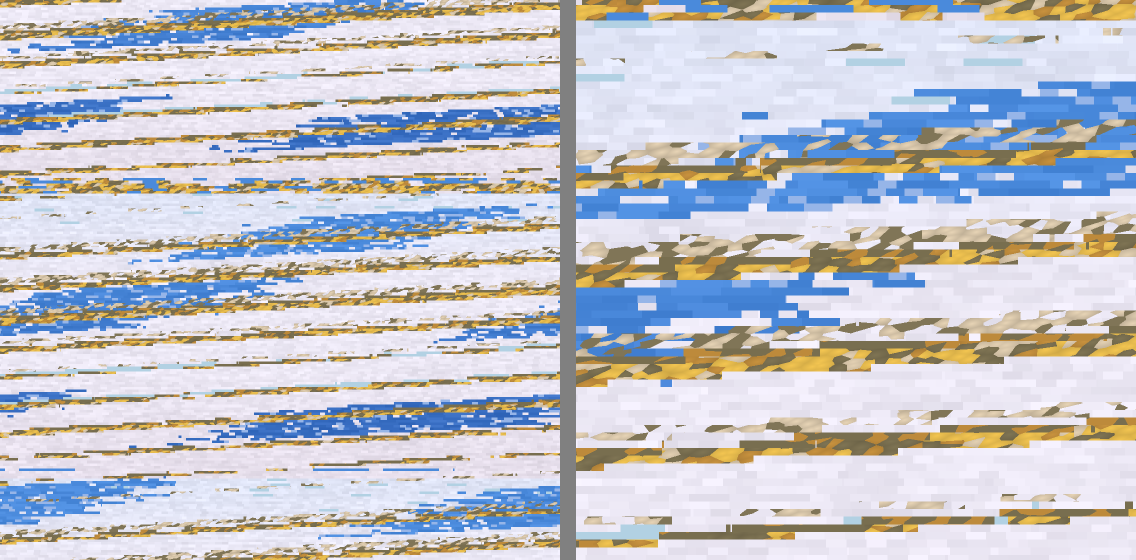
Left, the full canvas; right, a detail of the centre.
Write a WebGL 2 fragment shader that draws this pattern.

```glsl
#version 300 es
precision highp float;

uniform vec2 u_resolution;
out vec4 outColor;

const float ROW = 1.0 / 220.0;   // height of one horizontal stroke
const float PERIOD = 0.508;      // vertical repeat of the layers
const float SLOPE = 0.055;       // rise of the veins to the right
const float SEAM = 0.345;        // lower edge of the gold seam

const vec3 DEEP_BLUE = vec3(0.22, 0.43, 0.76);
const vec3 BRIGHT_BLUE = vec3(0.29, 0.54, 0.86);
const vec3 PALE_BLUE = vec3(0.59, 0.71, 0.91);
const vec3 TEAL = vec3(0.70, 0.82, 0.89);
const vec3 GOLD = vec3(0.90, 0.73, 0.30);
const vec3 AMBER = vec3(0.74, 0.54, 0.23);
const vec3 OLIVE = vec3(0.47, 0.43, 0.31);
const vec3 CREAM = vec3(0.84, 0.77, 0.66);

// Thickness of each vein and of the grains above it, in rows
const float VEIN[10] = float[](0.0, 1.3, 1.6, 2.3, 1.6, 0.5, 1.2, 1.6, 1.1, 0.5);
const float HUSK[10] = float[](0.6, 2.2, 2.6, 2.4, 1.3, 0.6, 0.0, 0.0, 0.0, 0.0);

// Blue patches: centre x, centre y, half length, half height
const vec4 PATCHES[6] = vec4[](
  vec4(0.42, 0.042, 0.36, 0.030), vec4(0.85, 0.222, 0.48, 0.027),
  vec4(0.61, 0.417, 0.30, 0.033), vec4(0.17, 0.552, 0.32, 0.038),
  vec4(0.73, 0.745, 0.44, 0.026), vec4(0.97, 0.905, 0.33, 0.035));

float hash(vec2 p) {
  vec3 q = fract(p.xyx * 0.1031);
  q += dot(q, q.yzx + 33.33);
  return fract((q.x + q.y) * q.z);
}

// Random value of a horizontal dash, shifted differently in each row
float dash(vec2 p, float width, float seed) {
  float row = floor(p.y / ROW) + seed * 317.0;
  return hash(vec2(floor(p.x / width + 9.0 * hash(vec2(row, seed))) + 40.0, row));
}

// Cellular noise: x is the random value of the nearest grain, y its distance
vec2 cellular(vec2 p) {
  vec2 nearest = vec2(0.0, 9.0);
  for (int i = 0; i < 9; i++) {
    vec2 cell = floor(p) + vec2(i % 3, i / 3) - 1.0;
    vec2 point = cell + vec2(hash(cell + 11.0), hash(cell + 57.0));
    float d = distance(p, point);
    if (d < nearest.y) nearest = vec2(hash(cell + 91.0), d);
  }
  return nearest;
}

vec3 ground(vec2 p, float phase) {
  vec3 tint = mix(vec3(0.875, 0.895, 0.965), vec3(0.925, 0.91, 0.96), smoothstep(0.0, 0.35, phase));
  tint = mix(tint, vec3(0.905, 0.875, 0.925), smoothstep(0.5, 1.0, phase));
  tint += 0.07 * (dash(p, 0.012, 1.0) - 0.5) + 0.04 * (dash(p, 0.09, 2.0) - 0.5);
  float drift = step(0.95, dash(p, 0.035, 3.0)) * step(phase, 0.12);
  return mix(tint, TEAL, drift);
}

vec3 gilding(vec2 grain) {
  vec3 color = grain.x < 0.30 ? OLIVE : grain.x < 0.70 ? GOLD : grain.x < 0.86 ? AMBER : CREAM;
  return color * (1.06 - 0.16 * grain.y);
}

vec3 addPatches(vec3 color, vec2 p, float phase) {
  float fleck = dash(p, 0.011, 4.0);
  vec3 blue = mix(BRIGHT_BLUE, DEEP_BLUE, smoothstep(0.2, 0.8, phase));
  blue += 0.09 * (dash(p, 0.03, 5.0) - 0.5);
  if (fleck > 0.82) blue = PALE_BLUE;
  for (int i = 0; i < 6; i++) {
    vec4 patchShape = PATCHES[i];
    float dx = p.x - patchShape.x;
    dx -= round(dx);
    float dy = p.y - patchShape.y + SLOPE * dx;
    float density = smoothstep(0.0, 0.62, 1.0 - abs(dx + 4.0 * dy) / patchShape.z);
    bool inside = abs(dy) < patchShape.w && dash(p, 0.06, 6.0 + float(i)) < density;
    if (inside && fleck < 0.94) color = blue;
  }
  return color;
}

vec3 addVeins(vec3 color, vec2 p, vec2 grain) {
  float s = p.y + SLOPE * p.x + 0.2 * ROW * (dash(p, 0.02, 13.0) - 0.5);
  for (int k = 0; k < 10; k++) {
    float place = float(k) / 10.0 + 0.04 * sin(0.314 * float(k));
    float turn = (s - 0.401) / PERIOD - place;
    float d = (turn - round(turn)) * PERIOD / ROW;
    float gap = dash(p, 0.045, 14.0);
    bool husk = abs(d + 2.6) < 0.5 * HUSK[k] && grain.x > 0.38;
    bool rim = d > -1.0 && d <= 0.0 && VEIN[k] > 0.0 && gap < 0.45 + 0.25 * VEIN[k];
    bool vein = d > 0.0 && d < VEIN[k] && gap < 0.6 + 0.3 * VEIN[k];
    if ((k == 5 || k == 6) && abs(d + 0.8) < 0.9 && gap > 0.45) color = TEAL;
    if (husk) color = grain.x < 0.62 ? OLIVE + 0.03 : CREAM * (1.08 - 0.22 * grain.y);
    if (rim) color = grain.x < 0.72 ? OLIVE : AMBER;
    if (vein) color = gilding(grain);
  }
  return color;
}

vec3 addSeams(vec3 color, vec2 p, vec2 grain) {
  float bit = dash(p, 0.025, 15.0);
  float above = (SEAM - p.y) / ROW;
  if (above > 0.0 && above < 4.0) color = bit < 0.10 ? BRIGHT_BLUE : bit < 0.2 ? color : gilding(grain);
  if (above >= 4.0 && above < 6.0 && bit < 0.6) color = bit < 0.3 ? BRIGHT_BLUE : gilding(grain);
  bool faint = abs(p.y - SEAM - 0.492) < 0.5 * ROW && sin(p.x * 11.0 + 0.4) > 0.1;
  return faint && bit < 0.5 ? BRIGHT_BLUE : color;
}

vec3 paint(vec2 uv) {
  vec2 p = vec2(uv.x, 1.0 - uv.y);
  vec2 grain = cellular(vec2((p.x + p.y) * 110.0, p.y / ROW) + 20.0);
  p.y = (floor(p.y / ROW) + 0.5) * ROW;
  float phase = fract((p.y - SEAM) / PERIOD);
  vec3 color = addPatches(ground(p, phase), p, phase);
  return addSeams(addVeins(color, p, grain), p, grain);
}

void main() {
  // Four samples smooth the edges
  vec3 sum = vec3(0.0);
  for (int i = 0; i < 4; i++) {
    vec2 offset = (vec2(i % 2, i / 2) - 0.5) * 0.5;
    sum += paint((gl_FragCoord.xy + offset) / u_resolution);
  }
  outColor = vec4(sum / 4.0, 1.0);
}
```
